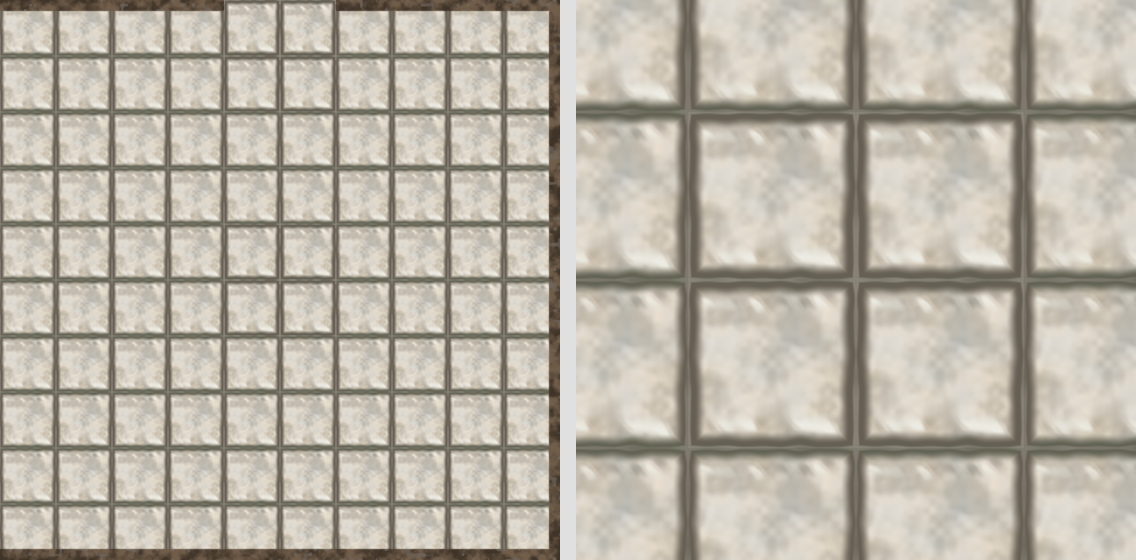
Left, the full canvas; right, a detail of the centre.
A Shadertoy shader for this texture:

```glsl
// Grid of pale, worn stone tiles with dark wavy joints, edged by brown soil on three sides.

const float TILES = 10.0;            // repeats across and down
const float SOIL_WIDTH = 0.0197;     // soil strip, in canvas units
const float JOINT_CORE = 0.016;      // half width of darkest joint, in tile units
const float JOINT_FADE = 0.092;      // where the joint shadow meets the face
const float EDGE_WAVE = 0.026;       // waviness of the tile edges
const float INSET = 0.014;           // extra joint width of the reset tiles

const vec3 FACE_DARK = vec3(0.755, 0.725, 0.670);
const vec3 FACE_LIGHT = vec3(0.880, 0.850, 0.800);
const vec3 FACE_WARM = vec3(0.025, 0.000, -0.030);
const vec3 GLOSS = vec3(0.930, 0.925, 0.890);
const vec3 JOINT_ACROSS = vec3(0.385, 0.385, 0.325);
const vec3 JOINT_DOWN = vec3(0.400, 0.370, 0.325);
const vec3 RIDGE = vec3(0.570, 0.550, 0.510);
const vec3 SOIL_DARK = vec3(0.250, 0.205, 0.160);
const vec3 SOIL_LIGHT = vec3(0.440, 0.365, 0.290);
const vec3 PEBBLE = vec3(0.450, 0.420, 0.390);

float hash(vec2 p) {
    return fract(sin(dot(p, vec2(127.1, 311.7))) * 43758.5453);
}

// Value noise that wraps after "period" cells
float noise(vec2 p, vec2 period) {
    vec2 i = floor(p), f = fract(p);
    vec2 a = mod(i, period), b = mod(i + 1.0, period);
    f = f * f * (3.0 - 2.0 * f);
    return mix(mix(hash(a), hash(vec2(b.x, a.y)), f.x),
               mix(hash(vec2(a.x, b.y)), hash(b), f.x), f.y);
}

float fbm(vec2 p, float period) {
    float sum = 0.0, amplitude = 0.5;
    for (int i = 0; i < 3; i++) {
        sum += amplitude * noise(p * period, vec2(period));
        period *= 2.0;
        amplitude *= 0.55;
    }
    return sum / 0.92;
}

// Tiles 4 and 5 across, in alternate pairs of upper rows, are set apart
float resetTile(vec2 cell) {
    bool column = cell.x == 4.0 || cell.x == 5.0;
    bool row = cell.y >= 4.0 && mod(cell.y, 4.0) < 2.0;
    return column && row ? 1.0 : 0.0;
}

vec3 tileColor(vec2 uv, float isReset) {
    // Distance to the nearest vertical (x) and horizontal (y) joint
    vec2 straight = 0.5 - abs(uv - 0.5);
    vec2 wave = vec2(noise(uv * vec2(4.0, 9.0), vec2(4.0, 9.0)),
                     noise(uv * vec2(9.0, 4.0) + 3.0, vec2(9.0, 4.0))) - 0.5;
    vec2 edge = straight + EDGE_WAVE * wave - INSET * isReset;
    float d = min(edge.x, edge.y);

    // Mottled face
    float mottle = smoothstep(0.28, 0.68, fbm(uv, 6.0));
    vec3 face = mix(FACE_DARK, FACE_LIGHT, mottle);
    face += FACE_WARM * (fbm(uv + 0.37, 5.0) * 2.0 - 1.0);
    face += 0.045 * (noise(uv * 22.0, vec2(22.0)) - 0.5);

    // Slanted glossy chips along the top and bottom edges
    float streak = noise(vec2(uv.x * 13.0 + uv.y * 9.0, uv.y * 6.0), vec2(13.0, 6.0));
    float rim = smoothstep(0.05, 0.09, edge.y) * (1.0 - smoothstep(0.10, 0.20, edge.y));
    rim *= smoothstep(0.04, 0.09, edge.x);
    face = mix(face, GLOSS, rim * smoothstep(0.48, 0.80, streak));
    face -= 0.10 * rim * (1.0 - smoothstep(0.15, 0.42, streak));

    // Soft joint, greener across and browner down
    float across = smoothstep(-0.02, 0.02, edge.x - edge.y);
    vec3 joint = mix(JOINT_DOWN, JOINT_ACROSS, across * (1.0 - 0.6 * isReset));
    vec3 color = mix(joint, face, smoothstep(JOINT_CORE, JOINT_FADE, d));

    // Thin worn ridge in the middle of the joint
    vec2 middle = abs(straight + 0.018 * wave);
    float ridge = 1.0 - smoothstep(0.002, 0.018, min(middle.x, middle.y));
    float wear = noise(uv * 7.0 + 2.0, vec2(7.0));
    return mix(color, RIDGE, ridge * (0.20 + 0.45 * wear + 0.2 * isReset));
}

vec3 soilColor(vec2 p) {
    float grain = smoothstep(0.2, 0.75, fbm(p, 64.0));
    float pebbles = smoothstep(0.72, 0.90, noise(p * 110.0, vec2(110.0)));
    return mix(mix(SOIL_DARK, SOIL_LIGHT, grain), PEBBLE, 0.6 * pebbles);
}

void mainImage(out vec4 fragColor, in vec2 fragCoord) {
    vec2 p = fragCoord / iResolution.xy;
    vec2 cell = floor(p * TILES);
    float isReset = resetTile(cell);
    vec3 color = tileColor(fract(p * TILES), isReset);

    // Soil at the right, bottom and top; reset tiles cover the top strip
    float topGap = 1.0 - p.y + isReset;
    float gap = min(min(1.0 - p.x, p.y), topGap);
    float pixel = 1.0 / min(iResolution.x, iResolution.y);
    float soil = 1.0 - smoothstep(-pixel, pixel, gap - SOIL_WIDTH);
    fragColor = vec4(mix(color, soilColor(p), soil), 1.0);
}
```
